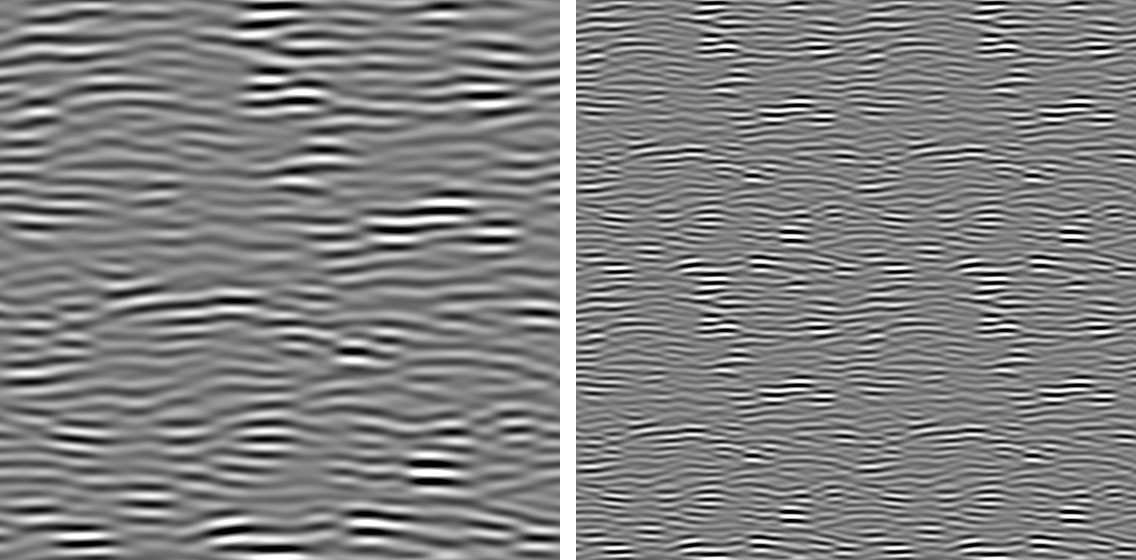
Left, the tile; right, the same tile 2 across and 2 down.
This texture is drawn by a WebGL 2 fragment shader. Its source:

```glsl
#version 300 es
precision highp float;
precision highp int;
// Soft, near-horizontal grey ripples with a few strong bursts of black and white.
// Cellular wave-packet noise: every cell of a wrapping grid scatters short, slightly
// tilted sine packets, and the overlapping packets are summed around mid grey.

uniform vec2 u_resolution;
out vec4 fragColor;

const ivec2 GRID = ivec2(12, 16);      // cells per tile; a packet reaches one cell
const int PACKETS = 3;                 // packets per cell
const vec2 FREQUENCY = vec2(28.5, 35.0); // lowest and highest ripples per tile
const float MAX_SLOPE = 0.14;          // steepest tilt of a packet's ripples
const float BASE_AMPLITUDE = 0.09;     // strength of the quiet packets
const float BURST_AMPLITUDE = 0.40;    // extra strength of the rare bursts
const float BURST_RARITY = 6.0;        // higher makes bursts rarer
const float MID_GREY = 0.497;
const float TAU = 6.2831853;

// Integer hash of three values to three numbers in 0..1.
vec3 hash3(ivec3 key) {
    uvec3 v = uvec3(key) * 1664525u + 1013904223u;
    v.x += v.y * v.z;
    v.y += v.z * v.x;
    v.z += v.x * v.y;
    v ^= v >> 16u;
    v.x += v.y * v.z;
    v.y += v.z * v.x;
    v.z += v.x * v.y;
    return vec3(v >> 8u) / float(1 << 24);
}

// One windowed sine; the window falls smoothly to zero at one cell's distance.
float wavePacket(vec2 offset, vec3 shape, float phase) {
    float window = max(1.0 - dot(offset, offset), 0.0);
    vec2 d = offset / vec2(GRID);
    float slope = MAX_SLOPE * (2.0 * shape.x - 1.0);
    float frequency = mix(FREQUENCY.x, FREQUENCY.y, shape.y);
    float amplitude = BASE_AMPLITUDE + BURST_AMPLITUDE * pow(shape.z, BURST_RARITY);
    return amplitude * window * window * cos(TAU * (frequency * (d.y + slope * d.x) + phase));
}

// Sum of all packets that can reach the point, with cell indices wrapped.
float ripples(vec2 uv) {
    vec2 p = uv * vec2(GRID);
    ivec2 home = ivec2(floor(p));
    float sum = 0.0;
    for (int y = -1; y <= 1; y++) {
        for (int x = -1; x <= 1; x++) {
            ivec2 cell = home + ivec2(x, y);
            ivec2 wrapped = (cell + GRID) % GRID;
            for (int i = 0; i < PACKETS; i++) {
                vec3 place = hash3(ivec3(wrapped, 2 * i));
                vec3 shape = hash3(ivec3(wrapped, 2 * i + 1));
                sum += wavePacket(p - vec2(cell) - place.xy, shape, place.z);
            }
        }
    }
    return sum;
}

void main() {
    vec2 uv = gl_FragCoord.xy / u_resolution;
    float grey = clamp(MID_GREY + ripples(uv), 0.0, 1.0);
    fragColor = vec4(vec3(grey), 1.0);
}
```
